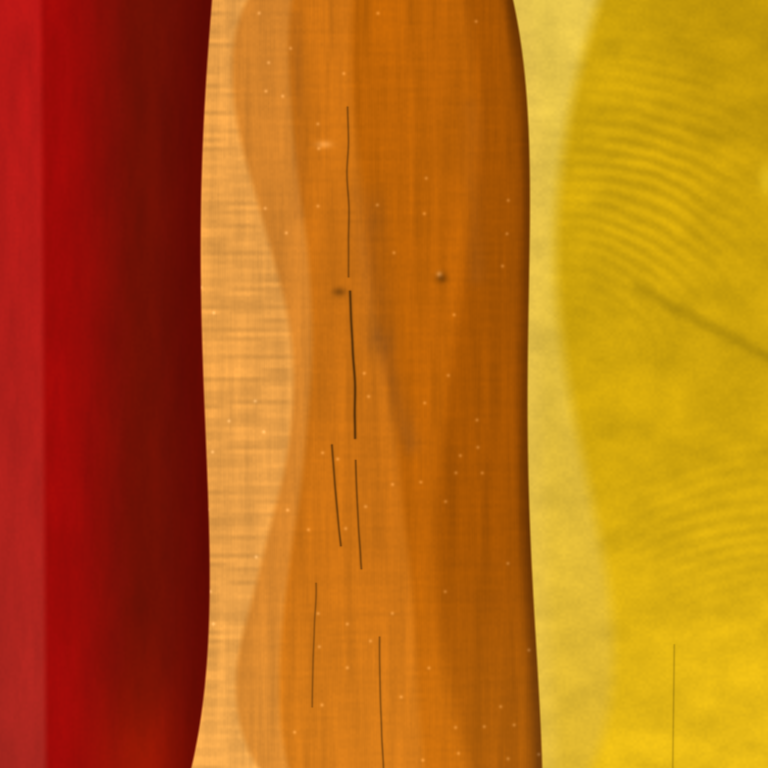
This texture is drawn by a Shadertoy shader. Its source:

```glsl
// Three painted, hand-carved wooden poles side by side: red, orange and yellow.
// Facet borders are smooth curves through five heights; stretched value noise
// gives the grain, segment distances give the cracks, sine rings the ripples.

float hash(vec2 p) {
    p = fract(p * vec2(0.1031, 0.1137));
    p += dot(p, p.yx + 33.33);
    return fract((p.x + p.y) * p.x * 17.3);
}

float noise(vec2 p) {
    vec2 i = floor(p), f = fract(p);
    f = f * f * (3.0 - 2.0 * f);
    return mix(mix(hash(i), hash(i + vec2(1, 0)), f.x),
               mix(hash(i + vec2(0, 1)), hash(i + vec2(1, 1)), f.x), f.y);
}

float fbm(vec2 p) {
    float sum = 0.0, amp = 0.5;
    for (int i = 0; i < 4; i++) {
        sum += amp * noise(p);
        p = p * 2.03 + 7.1;
        amp *= 0.5;
    }
    return sum;
}

// Quartic through values at heights 0, 1/4, 1/2, 3/4 and 1
float curve(float y, float a, float b, float c, float d, float e) {
    float t = 4.0 * y;
    float d2 = c - 2.0 * b + a;
    float d3 = d - 3.0 * c + 3.0 * b - a;
    float d4 = e - 4.0 * d + 6.0 * c - 4.0 * b + a;
    return a + t * (b - a + (t - 1.0) / 2.0 * (d2 + (t - 2.0) / 3.0 * (d3 + (t - 3.0) / 4.0 * d4)));
}

float side(float x, float border, float blur) {
    return smoothstep(-blur, blur, x - border);
}

// Soft stroke between two points
float stroke(vec2 p, vec2 a, vec2 b, float width) {
    vec2 ab = b - a;
    float d = length(p - a - ab * clamp(dot(p - a, ab) / dot(ab, ab), 0.0, 1.0));
    return exp(-d * d / (width * width));
}

float spot(vec2 p, vec2 center, vec2 size) {
    vec2 q = (p - center) / size;
    return exp(-dot(q, q));
}

vec3 redPole(vec2 p, float edge) {
    vec3 c = mix(vec3(0.62, 0.04, 0.03), vec3(0.43, 0.065, 0.02), smoothstep(0.07, 0.19, p.x));
    c = mix(c, vec3(0.36, 0.03, 0.01), smoothstep(0.07, 0.0, edge - p.x) * 0.8);
    vec3 strip = mix(vec3(0.66, 0.15, 0.12), vec3(0.72, 0.09, 0.08), p.y);
    c = mix(strip, c, side(p.x, 0.057 + 0.006 * (0.5 - p.y), 0.006));
    c += vec3(0.16, 0.03, 0.0) * spot(p, vec2(0.19, 0.0), vec2(0.06, 0.1));
    return c * (0.92 + 0.16 * fbm(p * vec2(60.0, 14.0)));
}

vec3 orangePole(vec2 p, float rightEdge) {
    float x = p.x + 0.006 * (noise(p * vec2(25.0, 9.0)) - 0.5), y = p.y;
    float first = curve(y, 0.338, 0.335, 0.382, 0.332, 0.325);
    float second = curve(y, 0.375, 0.375, 0.405, 0.392, 0.380);
    float third = curve(y, 0.550, 0.535, 0.505, 0.470, 0.460);
    float fourth = curve(y, 0.610, 0.570, 0.585, 0.617, 0.605);

    // Carved facets, from the lit side to the shaded side
    float lit = 1.0 - side(x, first, 0.006);
    vec3 c = mix(vec3(0.91, 0.62, 0.28), vec3(0.83, 0.51, 0.17), 1.0 - lit);
    c = mix(c, vec3(0.80, 0.445, 0.08), side(x, second, 0.006));
    c = mix(c, vec3(0.745, 0.39, 0.03), side(x, third, 0.008));
    c = mix(c, vec3(0.64, 0.325, 0.015), side(x, fourth, 0.014));
    c = mix(c, vec3(0.36, 0.17, 0.01), smoothstep(0.022, 0.0, rightEdge - p.x) * 0.75);
    c += vec3(0.04, 0.04, 0.025) * smoothstep(0.35, 0.0, y);

    // Grey stains and grain
    float stain = stroke(p, vec2(0.475, 0.74), vec2(0.495, 0.56), 0.022);
    stain += stroke(p, vec2(0.495, 0.56), vec2(0.535, 0.42), 0.014);
    stain += 0.7 * stroke(p, vec2(0.615, 0.86), vec2(0.62, 0.64), 0.012);
    stain += 0.6 * stroke(p, vec2(0.385, 0.98), vec2(0.39, 0.72), 0.008);
    c = mix(c, vec3(0.55, 0.32, 0.12), 0.38 * stain * fbm(p * vec2(50.0, 18.0)) * 1.6);
    c *= 0.90 + 0.20 * fbm(p * vec2(90.0, 6.0));
    c *= 1.0 + 0.10 * (noise(p * vec2(22.0, 170.0)) - 0.5) * (0.4 + lit);

    // Drying cracks
    vec2 q = p + vec2(0.004 * (noise(vec2(y * 22.0, 3.0)) - 0.5), 0.0);
    float crack = stroke(q, vec2(0.452, 0.86), vec2(0.455, 0.64), 0.0017) * 0.6;
    crack += stroke(q, vec2(0.457, 0.62), vec2(0.463, 0.43), 0.0020);
    crack += stroke(q, vec2(0.433, 0.42), vec2(0.444, 0.29), 0.0018) * 0.8;
    crack += stroke(q, vec2(0.464, 0.40), vec2(0.470, 0.26), 0.0017) * 0.7;
    crack += stroke(q, vec2(0.410, 0.24), vec2(0.407, 0.08), 0.0015) * 0.5;
    crack += stroke(q, vec2(0.494, 0.17), vec2(0.498, 0.00), 0.0016) * 0.6;
    c *= 1.0 - 0.5 * min(crack, 1.0);

    // Small knots and paint specks
    c *= 1.0 - 0.3 * spot(p, vec2(0.442, 0.620), vec2(0.009, 0.006));
    c *= 1.0 - 0.3 * spot(p, vec2(0.575, 0.638), vec2(0.008, 0.007));
    c += 0.16 * spot(p, vec2(0.422, 0.812), vec2(0.010, 0.005));
    c += 0.18 * spot(p, vec2(0.572, 0.643), vec2(0.004));
    vec2 cell = floor(p * 28.0);
    vec2 offset = vec2(hash(cell + 5.0), hash(cell + 9.0)) * 0.6 + 0.2;
    float present = step(0.86, hash(cell + 31.0));
    return c + 0.12 * present * spot(fract(p * 28.0), offset, vec2(0.07));
}

vec3 yellowPole(vec2 p, float edge) {
    float border = curve(p.y, 0.77, 0.79, 0.74, 0.727, 0.78);
    vec3 c = mix(vec3(0.91, 0.73, 0.09), vec3(0.82, 0.65, 0.05), smoothstep(0.0, 0.5, p.y));
    c = mix(c, vec3(0.77, 0.60, 0.04), smoothstep(0.55, 1.0, p.y) * smoothstep(0.74, 0.95, p.x));
    vec3 strip = mix(vec3(0.87, 0.71, 0.18), vec3(0.90, 0.77, 0.30), p.y);
    c = mix(strip, c, side(p.x, border, 0.014));
    c = mix(c, vec3(0.91, 0.76, 0.32), 0.5 * smoothstep(0.035, 0.0, p.x - edge));

    // Curved saw ripples
    float warp = 0.025 * fbm(p * 9.0);
    float upper = sin(350.0 * (length((p - vec2(0.72, 0.52)) * vec2(0.8, 1.0)) + warp));
    float lower = sin(330.0 * (length(p - vec2(1.02, -0.05)) + warp));
    c *= 1.0 + 0.055 * upper * spot(p, vec2(0.85, 0.76), vec2(0.10, 0.14));
    c *= 1.0 + 0.030 * lower * spot(p, vec2(0.94, 0.32), vec2(0.10, 0.09));

    // Crease, knot, crack and mottling
    c *= 1.0 - 0.13 * stroke(p, vec2(0.83, 0.625), vec2(1.0, 0.535), 0.009);
    c += vec3(0.12, 0.12, 0.06) * spot(p, vec2(0.998, 0.765), vec2(0.010, 0.018));
    c *= 1.0 - 0.15 * stroke(p, vec2(0.878, 0.16), vec2(0.876, 0.0), 0.0016);
    return c * (0.91 + 0.18 * fbm(p * vec2(24.0, 34.0)));
}

void mainImage(out vec4 fragColor, in vec2 fragCoord) {
    vec2 p = fragCoord / iResolution.xy;
    float blur = 0.0022;
    float leftEdge = curve(p.y, 0.249, 0.273, 0.265, 0.262, 0.276);
    float rightEdge = curve(p.y, 0.706, 0.693, 0.687, 0.690, 0.668);
    vec3 c = mix(redPole(p, leftEdge), orangePole(p, rightEdge), side(p.x, leftEdge, blur));
    c = mix(c, yellowPole(p, rightEdge), side(p.x, rightEdge, blur));
    c *= 0.985 + 0.03 * noise(p * 260.0);
    fragColor = vec4(clamp(c, 0.0, 1.0), 1.0);
}
```
